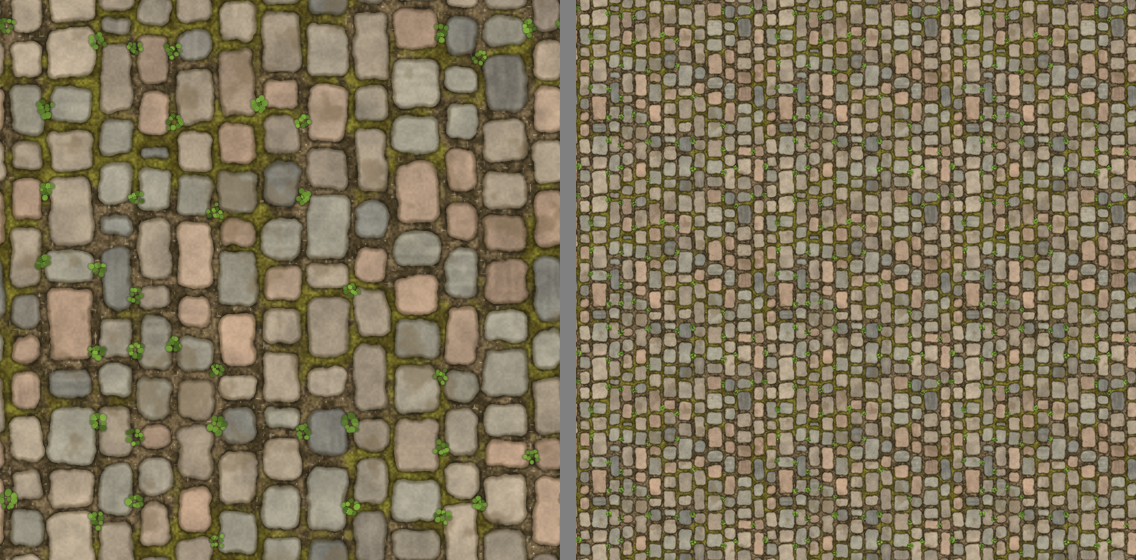
Left: one tile. Right: repeated 3 by 3.
Give the GLSL for this texture, as a WebGL 2 fragment shader.

```glsl
#version 300 es
precision highp float;
// Worn cobblestones in uneven vertical courses, with soil, moss and small plants
// in the joints. Each course is cut into rounded boxes by jittered edges, roughened
// by noise; every index and noise lattice wraps, so the square tiles.

uniform vec2 u_resolution;
out vec4 fragColor;

const int COURSES = 13;            // columns of stones across
const int MIN_STONES = 10;         // fewest stones in a column
const int PLANT_SLOTS = 7;         // possible plants along each joint
const float PLANT_CHANCE = 0.42;
const float COURSE_PHASE = 0.17;
const float COURSE_JITTER = 0.3;
const float STONE_JITTER = 0.56;
const vec2 JOINT = vec2(0.0043, 0.0052);  // least half gap
const vec2 JOINT_VARY = vec2(0.004, 0.005);
const float CORNER = 0.017;

const vec3 BEIGE = vec3(0.69, 0.63, 0.54);
const vec3 GREY = vec3(0.62, 0.60, 0.53);
const vec3 PINK = vec3(0.70, 0.58, 0.48);
const vec3 SLATE = vec3(0.52, 0.51, 0.47);
const vec3 SOIL_DARK = vec3(0.25, 0.21, 0.13);
const vec3 SOIL_LIGHT = vec3(0.46, 0.39, 0.28);
const vec3 MOSS_DARK = vec3(0.29, 0.26, 0.08);
const vec3 MOSS_LIGHT = vec3(0.47, 0.45, 0.15);
const vec3 LEAF = vec3(0.42, 0.57, 0.20);

// Integer hash, three values in 0..1
vec3 hash3(ivec2 cell, int salt) {
  uvec3 v = uvec3(ivec3(cell, salt)) * 1664525u + 1013904223u;
  v.x += v.y * v.z; v.y += v.z * v.x; v.z += v.x * v.y;
  v ^= v >> 16u;
  v.x += v.y * v.z; v.y += v.z * v.x; v.z += v.x * v.y;
  return vec3(v >> 8u) / 16777216.0;
}

int wrap(int i, int n) { return (i + 4 * n) % n; }

// Value noise that repeats over the unit square
float noise(vec2 p, ivec2 period, int salt) {
  vec2 q = p * vec2(period);
  ivec2 i = ivec2(floor(q)) + 4 * period;
  vec2 f = fract(q);
  f = f * f * (3.0 - 2.0 * f);
  float a = hash3(i % period, salt).x;
  float b = hash3((i + ivec2(1, 0)) % period, salt).x;
  float c = hash3((i + ivec2(0, 1)) % period, salt).x;
  float d = hash3((i + 1) % period, salt).x;
  return mix(mix(a, b, f.x), mix(c, d, f.x), f.y);
}

float fbm(vec2 p, int period, int salt) {
  float sum = 0.0, amp = 0.533;
  for (int i = 0; i < 4; i++) {
    sum += amp * noise(p, ivec2(period), salt + i);
    period *= 2;
    amp *= 0.5;
  }
  return sum;
}

float courseEdge(int i) {
  float jitter = hash3(ivec2(wrap(i, COURSES), 0), 1).x - 0.5;
  return (float(i) + COURSE_PHASE + COURSE_JITTER * jitter) / float(COURSES);
}

float stoneEdge(int row, int course, int count, float phase) {
  float jitter = hash3(ivec2(wrap(row, count), course), 2).x - 0.5;
  return (float(row) + phase + STONE_JITTER * jitter) / float(count);
}

float roundBox(vec2 p, vec2 halfSize, float r) {
  vec2 q = abs(p) - halfSize + r;
  return length(max(q, 0.0)) + min(max(q.x, q.y), 0.0) - r;
}

// Nearest stone: xyz = its random values, w = signed distance
vec4 nearestStone(vec2 p, int baseCourse) {
  vec4 best = vec4(1.0);
  for (int i = baseCourse - 1; i <= baseCourse + 1; i++) {
    int course = wrap(i, COURSES);
    vec3 cr = hash3(ivec2(course, 5), 3);
    int count = MIN_STONES + int(cr.x * 2.6);
    float left = courseEdge(i), right = courseEdge(i + 1);
    int baseRow = int(floor(p.y * float(count) - cr.y));
    for (int j = baseRow - 1; j <= baseRow + 1; j++) {
      vec2 lo = vec2(left, stoneEdge(j, course, count, cr.y));
      vec2 hi = vec2(right, stoneEdge(j + 1, course, count, cr.y));
      vec3 r = hash3(ivec2(wrap(j, count), course), 4);
      vec2 halfSize = 0.5 * (hi - lo) - JOINT - JOINT_VARY * r.yz;
      vec2 d = p - 0.5 * (lo + hi);
      d += 0.12 * (r.x - 0.5) * vec2(-d.y, d.x);  // slight turn
      float corner = min(CORNER * (0.7 + 0.6 * r.z), 0.8 * min(halfSize.x, halfSize.y));
      float dist = roundBox(d, halfSize, corner);
      if (dist < best.w) best = vec4(r, dist);
    }
  }
  return best;
}

// Leaf clusters on the joints between courses: x = distance, y = leaf shade
vec2 plants(vec2 p, int baseCourse) {
  vec2 best = vec2(1.0);
  int slot = int(floor(p.y * float(PLANT_SLOTS)));
  for (int i = baseCourse; i <= baseCourse + 1; i++) {
    ivec2 id = ivec2(wrap(i, COURSES), wrap(slot, PLANT_SLOTS));
    vec3 r = hash3(id, 6);
    if (r.x > PLANT_CHANCE) continue;
    vec2 root = vec2(courseEdge(i), (float(slot) + 0.2 + 0.6 * r.y) / float(PLANT_SLOTS));
    for (int k = 0; k < 9; k++) {
      vec3 leaf = hash3(id, 20 + k);
      float angle = 2.4 * float(k) + 6.28 * r.z;
      vec2 c = root + 0.014 * sqrt(leaf.x) * vec2(cos(angle), sin(angle));
      float d = length(p - c) - mix(0.003, 0.0062, leaf.y * r.y + 0.2);
      if (d < best.x) best = vec2(d, leaf.z);
    }
  }
  return best;
}

void main() {
  vec2 uv = gl_FragCoord.xy / u_resolution;
  float px = 1.0 / u_resolution.y;

  // Wandering joints and chipped stone edges
  vec2 p = uv + 0.011 * (vec2(fbm(uv, 12, 30), fbm(uv, 12, 40)) - 0.5);
  int course = int(floor(p.x * float(COURSES) - COURSE_PHASE));
  vec4 stone = nearestStone(p, course);
  float d = stone.w + 0.013 * (fbm(uv, 36, 50) - 0.5);
  float grain = noise(uv, ivec2(256), 60);
  float grit = fbm(uv, 64, 61);

  // Joints: soil with grit, moss patches and shade beside the stones
  vec3 soil = mix(SOIL_DARK, SOIL_LIGHT, smoothstep(0.25, 0.75, grit));
  soil += 0.16 * smoothstep(0.8, 0.98, noise(uv, ivec2(170), 65));
  vec3 moss = mix(MOSS_DARK, MOSS_LIGHT, smoothstep(0.25, 0.75, fbm(uv, 48, 70)));
  float mossy = smoothstep(0.42, 0.6, fbm(uv, 7, 75) + 0.25 * (grit - 0.5));
  vec3 color = mix(soil, moss, 0.85 * mossy) * (0.8 + 0.4 * grain);
  color *= mix(0.68, 1.06, smoothstep(0.0, 0.007, d));

  // Stones: tint, mottling, streaks on some, and a worn dark rim
  vec3 tint = mix(BEIGE, GREY, smoothstep(0.3, 0.7, stone.x));
  tint = mix(tint, PINK, 0.8 * smoothstep(0.62, 0.85, stone.y));
  tint = mix(tint, SLATE, smoothstep(0.78, 0.95, stone.z));
  float blotch = fbm(uv, 20, 80);
  ivec2 streakPeriod = stone.x > 0.5 ? ivec2(14, 140) : ivec2(140, 14);
  float streak = noise(p, streakPeriod, 85) - 0.5;
  float light = 0.94 + 0.16 * (fract(stone.x * 7.0) - 0.5) + 0.3 * (blotch - 0.5);
  light += 0.14 * (grit - 0.5) + 0.07 * (grain - 0.5);
  light += 0.13 * streak * smoothstep(0.6, 0.8, stone.z);
  vec3 top = tint * light;
  float stain = smoothstep(0.62, 0.75, fbm(uv, 15, 90));
  top = mix(top, SOIL_LIGHT, 0.45 * stain);
  float rim = smoothstep(-0.008, 0.0, d + 0.005 * (blotch - 0.5));
  top *= mix(vec3(1.03), vec3(0.70, 0.68, 0.61), rim);
  color = mix(color, top, 1.0 - smoothstep(-px, px, d));

  // Plants with a soft shadow
  vec2 leaf = plants(p, course);
  color *= mix(0.75, 1.0, smoothstep(0.0, 0.004, leaf.x));
  vec3 leafColor = LEAF * (0.68 + 0.5 * leaf.y) * (0.85 + 0.3 * grit);
  color = mix(color, leafColor, 1.0 - smoothstep(-px, px, leaf.x));

  fragColor = vec4(color, 1.0);
}
```
